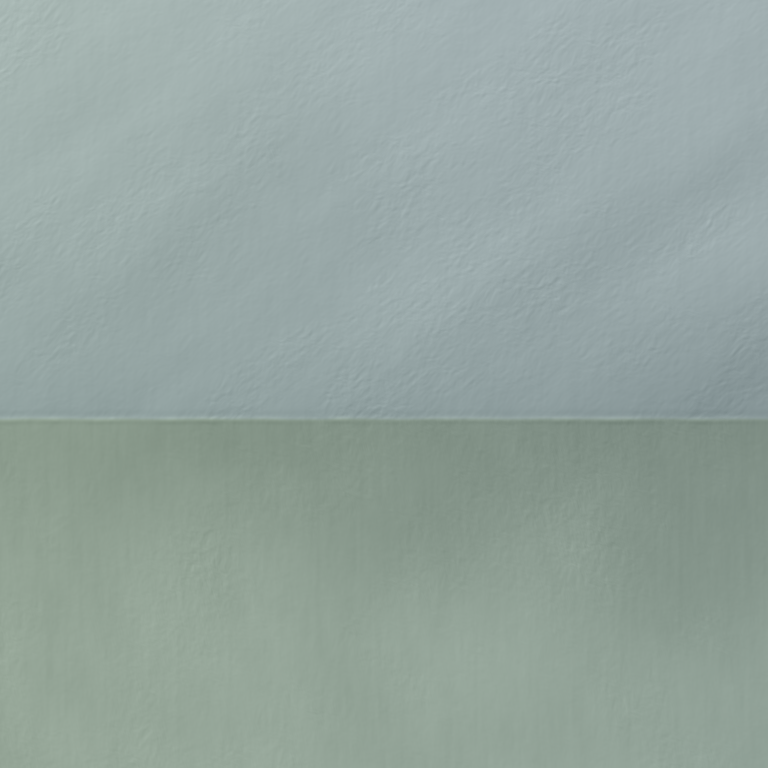
Give the GLSL for this texture, as a Shadertoy shader.

```glsl
// Weathered plaster wall: blue-grey upper part over a sage green dado, split by a thin ledge.

const float LEDGE_Y = 0.4545;

float hash(vec2 p) {
    return fract(sin(dot(p, vec2(127.1, 311.7))) * 43758.545);
}

float noise(vec2 p) {
    vec2 cell = floor(p);
    vec2 f = fract(p);
    f = f * f * (3.0 - 2.0 * f);
    float low = mix(hash(cell), hash(cell + vec2(1.0, 0.0)), f.x);
    float high = mix(hash(cell + vec2(0.0, 1.0)), hash(cell + vec2(1.0, 1.0)), f.x);
    return mix(low, high, f.y);
}

float fbm(vec2 p, int octaves) {
    float sum = 0.0;
    float amplitude = 0.5;
    for (int i = 0; i < octaves; i++) {
        sum += amplitude * (noise(p) - 0.5);
        p = mat2(1.6, 1.2, -1.2, 1.6) * p + 17.3;
        amplitude *= 0.5;
    }
    return sum;
}

vec2 rotate(vec2 p, float angle) {
    float c = cos(angle);
    float s = sin(angle);
    return vec2(c * p.x + s * p.y, c * p.y - s * p.x);
}

// Soft elliptical blotch, 1 at its centre
float blotch(vec2 p, vec2 centre, vec2 radius, float angle) {
    vec2 d = rotate(p - centre, angle) / radius;
    return exp(-dot(d, d));
}

// Trowel marks: grain stretched along the given angle
float trowelHeight(vec2 p, float angle, vec2 scale) {
    vec2 q = rotate(p, angle) * scale;
    q += 2.5 * fbm(p * 35.0, 2);
    return fbm(q, 3);
}

// Relief lit from the upper left
float relief(vec2 p, float angle, vec2 scale) {
    vec2 toLight = vec2(-0.0011, 0.0013);
    return trowelHeight(p - toLight, angle, scale) - trowelHeight(p + toLight, angle, scale);
}

// Faint upright brush fibres, broken along their length
float fibres(vec2 p) {
    return fbm(p * vec2(150.0, 22.0), 2) + 0.6 * (noise(p * vec2(210.0, 14.0)) - 0.5);
}

vec3 upperWall(vec2 p) {
    float h = clamp((p.y - LEDGE_Y) / (1.0 - LEDGE_Y), 0.0, 1.0);
    vec3 base = mix(vec3(0.562, 0.628, 0.622), vec3(0.538, 0.598, 0.605), p.x);
    vec3 top = mix(vec3(0.652, 0.713, 0.698), vec3(0.636, 0.692, 0.699), smoothstep(0.0, 0.7, p.x));
    vec3 colour = mix(base, top, pow(h, 0.56));

    // Diagonal bands of shade and light
    float shade = 0.020 * blotch(p, vec2(0.82, 0.71), vec2(0.28, 0.040), 0.60);
    shade += 0.035 * blotch(p, vec2(1.00, 0.53), vec2(0.26, 0.07), 0.45);
    shade += 0.017 * blotch(p, vec2(0.27, 0.72), vec2(0.28, 0.06), 0.85);
    shade -= 0.016 * blotch(p, vec2(0.55, 0.63), vec2(0.22, 0.06), 0.50);
    shade -= 0.012 * blotch(p, vec2(0.43, 0.91), vec2(0.15, 0.05), 0.75);
    shade -= 0.012 * blotch(p, vec2(0.92, 0.66), vec2(0.18, 0.04), 0.45);
    float streaks = fbm(rotate(p, 0.68) * vec2(5.0, 18.0), 5);
    float mottle = fbm(rotate(p, 0.68) * vec2(35.0, 75.0), 3);

    // Rougher grain gathers in patches along the bands
    float patches = smoothstep(-0.08, 0.25, fbm(rotate(p, 0.65) * vec2(7.0, 15.0) + 4.0, 4));
    float rough = 0.022 + 0.045 * patches;
    rough += 0.03 * blotch(p, vec2(0.42, 0.91), vec2(0.11, 0.05), 0.75);
    rough += 0.03 * blotch(p, vec2(0.76, 0.62), vec2(0.25, 0.07), 0.60);
    float grain = relief(p, 0.68, vec2(105.0, 200.0));
    return colour - shade + 0.032 * streaks + 0.014 * mottle + 0.010 * fibres(p) + rough * grain;
}

vec3 lowerWall(vec2 p) {
    float depth = clamp((LEDGE_Y - p.y) / LEDGE_Y, 0.0, 1.0);
    vec3 top = mix(vec3(0.542, 0.607, 0.550), vec3(0.488, 0.550, 0.513), smoothstep(0.0, 0.9, p.x));
    vec3 foot = mix(vec3(0.590, 0.655, 0.598), vec3(0.572, 0.637, 0.598), p.x);
    vec3 colour = mix(top, foot, smoothstep(-0.15, 0.85, depth));

    // Stains and worn spots
    float shade = 0.018 * blotch(p, vec2(0.53, 0.31), vec2(0.13, 0.10), 0.0);
    shade += 0.022 * blotch(p, vec2(0.92, 0.24), vec2(0.13, 0.17), 0.0);
    shade += 0.018 * blotch(p, vec2(0.27, 0.42), vec2(0.15, 0.04), 0.0);
    shade -= 0.014 * blotch(p, vec2(0.24, 0.20), vec2(0.10, 0.10), 0.6);
    shade -= 0.016 * blotch(p, vec2(0.73, 0.30), vec2(0.08, 0.08), 0.0);
    shade -= 0.012 * blotch(p, vec2(0.57, 0.18), vec2(0.14, 0.06), 0.0);
    float clouds = fbm(p * vec2(11.0, 8.0) + 9.0, 5);
    float mottle = fbm(p * vec2(60.0, 38.0), 3);

    float rough = 0.018 + 0.025 * smoothstep(-0.1, 0.2, fbm(p * 11.0 + 2.0, 4));
    rough += 0.035 * blotch(p, vec2(0.24, 0.20), vec2(0.08, 0.11), -0.4);
    rough += 0.035 * blotch(p, vec2(0.75, 0.29), vec2(0.07, 0.10), 0.0);
    float grain = relief(p, 0.3, vec2(165.0, 125.0));
    return colour - shade + 0.038 * clouds + 0.014 * mottle + 0.014 * fibres(p) + rough * grain;
}

void mainImage(out vec4 fragColor, in vec2 fragCoord) {
    vec2 p = fragCoord / iResolution.xy;
    float ledge = LEDGE_Y + 0.0018 * fbm(vec2(p.x * 24.0, 3.0), 3);
    float d = p.y - ledge;
    float softness = max(0.0028, 1.0 / iResolution.y);
    vec3 colour = mix(lowerWall(p), upperWall(p), smoothstep(-softness, softness, d));

    // Uneven pale lip with a faint shadow on either side
    float lipStrength = 0.85 + 1.5 * fbm(vec2(p.x * 45.0, 8.0), 3);
    colour += vec3(0.048, 0.050, 0.042) * lipStrength * exp(-pow((d - 0.0006) / 0.0032, 2.0));
    colour -= 0.022 * lipStrength * exp(-pow((d + 0.0050) / 0.0028, 2.0));
    colour -= 0.012 * exp(-pow((d - 0.0085) / 0.0040, 2.0));

    fragColor = vec4(clamp(colour, 0.0, 1.0), 1.0);
}
```
